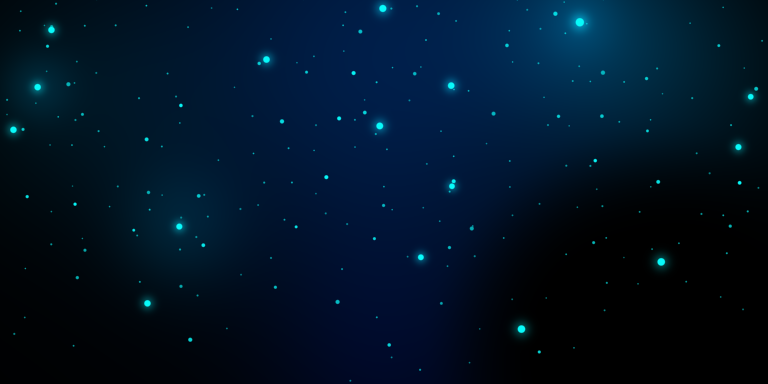
This background is drawn by a Shadertoy shader. Its source:

```glsl
#define NAVY vec3(0.0, 0.115, 0.28)
#define DEEP_BLUE vec3(0.0, 0.012, 0.10)
#define TEAL vec3(0.0, 0.10, 0.13)
#define STAR_COLOR vec3(0.03, 0.98, 0.98)
#define BASE_COLOR vec3(0.0, 0.003, 0.006)
#define SMALL_CELL 0.08
#define MEDIUM_CELL 0.15
#define SMALL_RADIUS 0.0021
#define MEDIUM_RADIUS 0.0046
#define HALO_STRENGTH 0.3

// Bright stars: centre and radius, in units of canvas height
const vec3 BRIGHT_STARS[16] = vec3[16](
    vec3(1.510, 0.942, 0.0108), vec3(0.997, 0.978, 0.0092),
    vec3(0.989, 0.672, 0.0088), vec3(0.694, 0.845, 0.0085),
    vec3(1.175, 0.777, 0.0085), vec3(1.177, 0.515, 0.0073),
    vec3(0.134, 0.922, 0.0083), vec3(0.098, 0.773, 0.0083),
    vec3(0.035, 0.662, 0.0083), vec3(0.467, 0.410, 0.0078),
    vec3(0.384, 0.210, 0.0083), vec3(1.096, 0.330, 0.0075),
    vec3(1.722, 0.318, 0.0098), vec3(1.358, 0.143, 0.0098),
    vec3(1.923, 0.617, 0.0078), vec3(1.955, 0.748, 0.0073));

vec3 hash3(vec2 cell) {
    vec3 h = vec3(dot(cell, vec2(127.1, 311.7)),
                  dot(cell, vec2(269.5, 183.3)),
                  dot(cell, vec2(419.2, 371.9)));
    return fract(sin(h) * 43758.545);
}

float blob(vec2 p, vec2 center, vec2 radius) {
    vec2 q = (p - center) / radius;
    return exp(-dot(q, q));
}

float disc(float dist, float radius) {
    float pixel = 1.0 / iResolution.y;
    return 1.0 - smoothstep(radius - 0.8 * pixel, radius + 0.8 * pixel, dist);
}

// Jittered grid of dots; each dot stays inside its own cell
float scatter(vec2 p, float cellSize, float radius, float density, vec2 seed) {
    vec2 cell = floor(p / cellSize);
    vec3 rnd = hash3(cell + seed);
    vec2 center = (cell + 0.1 + 0.8 * rnd.xy) * cellSize;
    vec3 variation = hash3(cell + seed + 57.0);
    float size = radius * mix(0.75, 1.2, variation.x);
    // Fewer dots in the dark lower corners
    float thinning = mix(0.25, 1.0, smoothstep(0.05, 0.5, center.y));
    thinning = max(thinning, 0.9 * blob(center, vec2(1.15, 0.2), vec2(0.4)));
    float present = step(rnd.z, density * thinning);
    return present * disc(length(p - center), size) * mix(0.65, 1.0, variation.y);
}

vec3 background(vec2 p) {
    vec3 color = BASE_COLOR;
    // Broad blue column
    color += NAVY * blob(p, vec2(1.02, 0.85), vec2(0.62));
    color += DEEP_BLUE * blob(p, vec2(1.0, 0.05), vec2(0.3, 0.38));
    // Teal haze on both sides
    color += 0.6 * TEAL * blob(p, vec2(0.22, 0.74), vec2(0.36, 0.32));
    color += 0.8 * TEAL * blob(p, vec2(1.78, 0.82), vec2(0.32, 0.3));
    // Shadow over the lower right
    float shadowDist = length((p - vec2(1.72, 0.1)) / vec2(0.52, 0.5));
    color *= smoothstep(0.6, 1.2, shadowDist);
    // Wide glows around three of the bright stars
    color += 1.2 * TEAL * blob(p, BRIGHT_STARS[0].xy, vec2(0.26));
    color += 0.7 * TEAL * blob(p, BRIGHT_STARS[0].xy, vec2(0.09));
    color += 0.9 * TEAL * blob(p, BRIGHT_STARS[7].xy, vec2(0.09));
    color += 0.9 * TEAL * blob(p, BRIGHT_STARS[9].xy, vec2(0.16));
    return color;
}

void mainImage(out vec4 fragColor, in vec2 fragCoord) {
    vec2 p = fragCoord / iResolution.y;
    vec3 color = background(p);

    // Scattered faint and medium stars
    float light = 0.75 * scatter(p, SMALL_CELL, SMALL_RADIUS, 0.62, vec2(3.0, 11.0));
    light = max(light, scatter(p, MEDIUM_CELL, MEDIUM_RADIUS, 0.8, vec2(29.0, 5.0)));

    // Bright stars with soft halos
    float halo = 0.0;
    for (int i = 0; i < 16; i++) {
        vec3 star = BRIGHT_STARS[i];
        float dist = length(p - star.xy);
        light = max(light, disc(dist, star.z));
        halo += HALO_STRENGTH * exp(-pow(dist / (2.2 * star.z), 2.0));
    }

    color += STAR_COLOR * halo;
    color = mix(color, STAR_COLOR, light);
    fragColor = vec4(clamp(color, 0.0, 1.0), 1.0);
}
```
